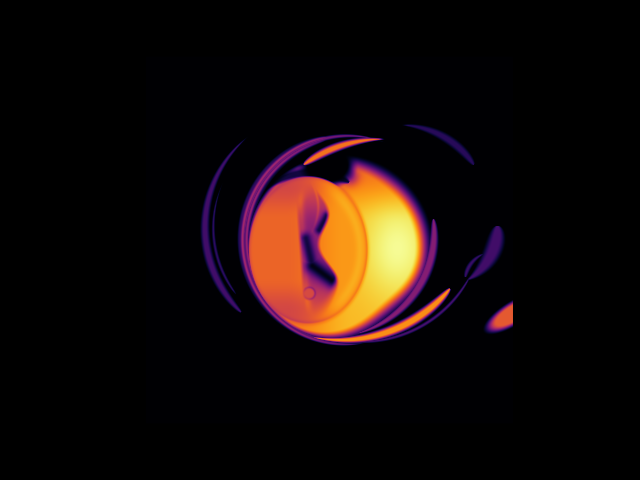
Write a Shadertoy shader that draws this background.

```glsl
// Polynomial heat ramp: black, violet, orange, pale yellow
vec3 heatColor(float t) {
    vec3 c = vec3(25.131, -12.243, -23.070);
    c = c * t + vec3(-71.319, 32.626, 73.210);
    c = c * t + vec3(77.163, -33.402, -81.807);
    c = c * t + vec3(-41.704, 17.436, 44.354);
    c = c * t + vec3(11.602, -3.973, -15.942);
    c = c * t + vec3(0.107, 0.564, 3.933);
    return clamp(c * t + vec3(0.0, 0.001, 0.012), 0.0, 1.0);
}

// Curved wisp: thin at angle span.x, widest near span.y
float wisp(vec2 p, vec2 center, float radius, vec2 span, float width) {
    vec2 q = p - center;
    float mid = 0.5 * (span.x + span.y);
    float a = atan(cos(mid) * q.y - sin(mid) * q.x, dot(q, vec2(cos(mid), sin(mid))));
    float t = clamp(0.5 + a / (span.y - span.x), 0.0, 1.0);
    float w = 2.6 * width * t * sqrt(1.0 - t);
    float d = abs(length(q) - radius);
    return smoothstep(w + 0.008, w * 0.35 - 0.008, d) * smoothstep(0.0, 0.012, w);
}

float ellipse(vec2 p, vec2 center, vec2 radii) {
    return (length((p - center) / radii) - 1.0) * min(radii.x, radii.y);
}

float segmentDistance(vec2 p, vec2 a, vec2 b) {
    vec2 ab = b - a;
    return length(p - a - ab * clamp(dot(p - a, ab) / dot(ab, ab), 0.0, 1.0));
}

float glow(float d, float size) {
    return exp(-d * d / (size * size));
}

// Bright vortex body with its notch and inner disc
float vortex(vec2 p) {
    vec2 q = p - vec2(0.24, -0.10);
    float trim = pow(max(dot(normalize(q + 1e-5), vec2(0.63, -0.77)), 0.0), 8.0);
    float edge = length(q) - 1.1 + 0.09 * trim;
    float softness = mix(0.04, 0.21, smoothstep(-0.4, 0.9, p.x));
    float heat = mix(0.69, 0.84, smoothstep(-0.5, 0.4, p.x));
    heat += 0.14 * glow(length((p - vec2(0.93, -0.1)) * vec2(1.0, 0.7)), 0.45);
    heat -= 0.17 * smoothstep(0.2, 0.95, p.y);
    heat *= smoothstep(0.03, -softness, edge);

    // Dark notch above the disc
    float notch = ellipse(p, vec2(0.09, 0.90), vec2(0.31, 0.25));
    heat *= smoothstep(-0.06, 0.06, notch);
    heat *= 1.0 - 0.45 * glow(length(p - vec2(0.36, 0.76)), 0.1);
    heat *= 1.0 - 0.85 * wisp(p, vec2(-0.1, -0.1), 0.91, vec2(2.4, 1.05), 0.09);

    // Inner disc and its rim
    float disc = ellipse(p, vec2(-0.14, -0.12), vec2(0.71, 0.88));
    float discHeat = mix(0.66, 0.78, smoothstep(-0.4, 0.3, p.x));
    discHeat -= 0.09 * smoothstep(0.35, 0.75, abs(p.y + 0.1)) * smoothstep(0.3, -0.2, p.x);
    discHeat += 0.04 * glow(disc + 0.09, 0.05) * smoothstep(-0.1, 0.4, p.x);
    heat = mix(heat, discHeat, smoothstep(0.012, -0.012, disc));
    return heat * (1.0 - 0.09 * glow(disc, 0.025));
}

// Dark S-shaped fold inside the disc
float fold(vec2 p, float heat) {
    float left = -0.24 - 0.07 * p.y;
    float right = 0.085 - 0.14 * (p.y + 0.06) - 0.085 * cos(7.39 * (p.y + 0.08));
    float cap = ellipse(p, vec2(-0.05, -0.10), vec2(0.34, 0.80));
    float mask = smoothstep(-0.03, 0.03, p.x - left) * smoothstep(0.015, -0.05, p.x - right);
    mask *= smoothstep(0.02, -0.08, cap);
    float inner = mix(0.38, 0.55, smoothstep(0.25, 0.7, abs(p.y + 0.1)));
    inner += 0.12 * glow(p.x - left - 0.03, 0.05);
    float dark = 0.8 * glow(segmentDistance(p, vec2(-0.17, 0.02), vec2(-0.09, -0.31)), 0.07);
    dark = max(dark, 0.95 * glow(segmentDistance(p, vec2(-0.09, -0.31), vec2(0.14, -0.48)), 0.09));
    dark = max(dark, 0.8 * glow(segmentDistance(p, vec2(0.08, 0.29), vec2(-0.01, 0.12)), 0.05));
    inner *= 1.0 - dark;

    // Small curl and a thin filament
    float curl = length(p - vec2(-0.13, -0.64));
    inner = mix(inner, 0.58, smoothstep(0.08, 0.05, curl));
    inner -= 0.1 * glow(curl - 0.07, 0.015);
    inner += 0.08 * glow(p.x + 0.14 - 0.12 * sin(4.0 * p.y), 0.018) * smoothstep(0.0, 0.3, p.y);
    return mix(heat, inner, mask);
}

// Thin arms swirling around the body
float arms(vec2 p) {
    float r = length(p - vec2(0.34, 0.0));
    float ripple = 0.8 + 0.2 * sin(115.0 * r);
    float h = 0.43 * ripple * wisp(p, vec2(0.34, 0.0), 1.25, vec2(4.9, 1.75), 0.085);
    h = max(h, 0.32 * wisp(p, vec2(0.34, 0.0), 1.25, vec2(1.2, 3.1), 0.04));
    h = max(h, 0.70 * wisp(p, vec2(0.75, -0.4), 1.61, vec2(1.55, 2.2), 0.06));
    h = max(h, 0.76 * wisp(p, vec2(0.25, 0.5), 1.70, vec2(-1.8, -0.69), 0.075));
    h = max(h, 0.36 * wisp(p, vec2(0.1, 0.1), 1.27, vec2(-1.35, 0.12), 0.07));
    h = max(h, 0.22 * wisp(p, vec2(0.5, 0.25), 1.47, vec2(-2.1, -0.48), 0.022));
    h = max(h, 0.20 * wisp(p, vec2(0.03, 0.15), 1.41, vec2(2.25, 3.95), 0.06));
    h = max(h, 0.16 * wisp(p, vec2(0.03, 0.15), 1.31, vec2(2.7, 3.8), 0.02));
    h = max(h, 0.14 * wisp(p, vec2(0.95, 0.3), 1.08, vec2(1.55, 0.59), 0.06));
    h = max(h, 0.20 * wisp(p, vec2(1.4, 0.15), 0.73, vec2(-1.05, 0.03), 0.12));
    h = max(h, 0.18 * wisp(p, vec2(2.1, -0.5), 0.36, vec2(1.9, 3.0), 0.03));
    vec2 q = mat2(0.85, -0.53, 0.53, 0.85) * (p - vec2(2.32, -0.88));
    return max(h, 0.63 * smoothstep(0.01, -0.06, ellipse(q, vec2(0.0), vec2(0.4, 0.14))));
}

void mainImage(out vec4 fragColor, in vec2 fragCoord) {
    vec2 p = 5.76 * (fragCoord - 0.5 * iResolution.xy) / iResolution.y;
    float heat = max(fold(p, vortex(p)), arms(p));
    // Square simulation window
    vec2 side = abs(p - vec2(0.115, 0.0)) - 2.2;
    float window = smoothstep(0.006, -0.006, max(side.x, side.y));
    fragColor = vec4(heatColor(clamp(heat, 0.0, 1.0)) * window, 1.0);
}
```
